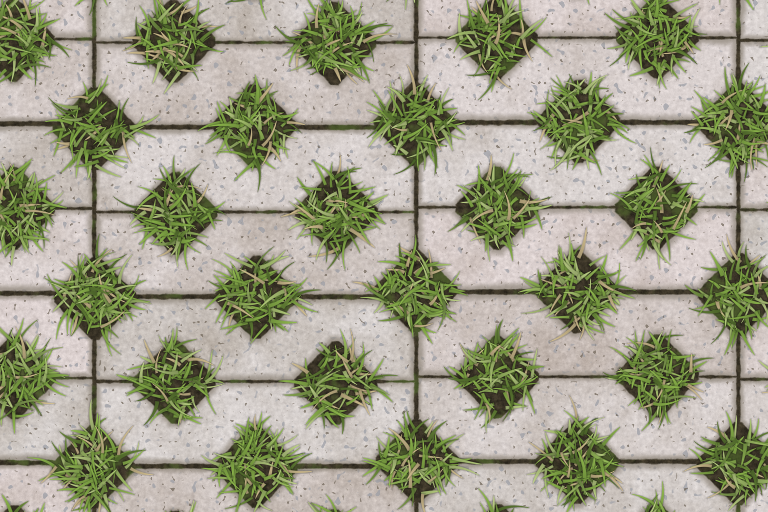
Reproduce this texture procedurally as a Shadertoy shader.

```glsl
const vec2 CELL = vec2(0.3145, 0.1655);    // hole spacing, in canvas heights
const vec2 ORIGIN = vec2(0.184, 0.0957);
const float HOLE_RADIUS = 0.088;
const float GRASS_REACH = 0.145;

const vec3 PALE_STONE = vec3(0.85, 0.83, 0.82);
const vec3 WORN_STONE = vec3(0.65, 0.61, 0.56);
const vec3 SOIL = vec3(0.27, 0.24, 0.18);
const vec3 DARK_GRASS = vec3(0.33, 0.43, 0.18);
const vec3 MID_GRASS = vec3(0.52, 0.67, 0.28);
const vec3 PALE_GRASS = vec3(0.69, 0.76, 0.49);
const vec3 STRAW = vec3(0.76, 0.69, 0.52);

vec3 hash3(vec2 p) {
    vec3 h = fract(p.xyx * vec3(0.1031, 0.1030, 0.0973));
    h += dot(h, h.yxz + 33.33);
    return fract((h.xxy + h.yzz) * h.zyx);
}

float gradientNoise(vec2 p) {
    vec2 i = floor(p), f = fract(p);
    vec2 u = f * f * f * (f * (f * 6.0 - 15.0) + 10.0);
    vec2 e = vec2(1.0, 0.0);
    float a = dot(hash3(i).xy * 2.0 - 1.0, f);
    float b = dot(hash3(i + e.xy).xy * 2.0 - 1.0, f - e.xy);
    float c = dot(hash3(i + e.yx).xy * 2.0 - 1.0, f - e.yx);
    float d = dot(hash3(i + e.xx).xy * 2.0 - 1.0, f - e.xx);
    return mix(mix(a, b, u.x), mix(c, d, u.x), u.y);
}

float fbm(vec2 p) {
    float sum = 0.0, amp = 1.0;
    for (int i = 0; i < 4; i++) {
        sum += amp * gradientNoise(p);
        p = p * 2.1 + 17.3;
        amp *= 0.55;
    }
    return sum;
}

// Each column of blocks is laid slightly higher or lower
float columnShift(float column) {
    return 0.016 * (hash3(vec2(column, 5.0)).x - 0.5);
}

// Nearest hole of one row; alternate rows are staggered by half a cell
vec2 nearestHole(vec2 p, float row) {
    float stagger = 0.5 * mod(row, 2.0);
    return vec2(floor((p.x - ORIGIN.x) / CELL.x - stagger + 0.5) + stagger, row);
}

vec2 holeCentre(vec2 hole) {
    vec2 jitter = 0.006 * (hash3(hole * 2.0 + 40.0).xy - 0.5);
    return ORIGIN + hole * CELL + jitter + vec2(0.0, columnShift(floor(hole.x * 0.5)));
}

float holeDistance(vec2 p, float radius) {
    vec2 a = abs(p);
    return max((a.x + a.y - radius) * 0.707, max(a.x, a.y) - 0.92 * radius);
}

// Distance into a block from its straight joints; every other joint is wide
float jointDistance(vec2 p, float column) {
    vec2 g = (p - ORIGIN - vec2(0.0, columnShift(column))) / CELL;
    float row = floor(g.y + 0.5);
    float halfGap = mix(0.0047, 0.0026, mod(row, 2.0));
    float across = abs(g.x - 2.0 * floor(g.x * 0.5 + 0.5)) * CELL.x - 0.004;
    return min(abs(g.y - row) * CELL.y - halfGap, across);
}

vec3 stoneColour(vec2 p, vec2 block, float inset) {
    vec3 tone = hash3(block + 71.0);
    float stain = fbm(p * 9.0 + tone.xy * 20.0);
    vec3 c = mix(PALE_STONE, WORN_STONE, clamp(0.45 * tone.x * tone.x + 0.5 * stain, 0.0, 1.0));
    c += vec3(0.015, -0.008, -0.005) * tone.y + 0.09 * fbm(p * 110.0);
    // Aggregate chips and small pits
    c = mix(c, vec3(0.60, 0.61, 0.64), 0.7 * smoothstep(0.26, 0.40, gradientNoise(p * 75.0)));
    c = mix(c, vec3(0.43, 0.39, 0.34), 0.7 * smoothstep(0.30, 0.48, gradientNoise(p * 120.0 + 9.0)));
    // Rounded, dirty rim
    float rim = 1.0 - smoothstep(0.0, 0.011 + 0.006 * tone.z, inset + 0.006 * stain);
    return mix(c, WORN_STONE * 0.88, 0.75 * rim);
}

float bladeDistance(vec2 p, vec2 dir, float len, float bend, float halfWidth) {
    vec2 l = vec2(dot(p, dir), dot(p, vec2(-dir.y, dir.x)));
    float t = clamp(l.x / len, 0.0, 1.0);
    l.y -= bend * t * t * len;
    return max(abs(l.y) - halfWidth * sqrt(1.0 - t), max(-l.x, l.x - len));
}

vec3 addTuft(vec3 c, vec2 p, vec2 hole, float px) {
    int count = int(mix(75.0, 125.0, hash3(hole * 2.0 + 9.0).z));
    for (int k = 0; k < count; k++) {
        vec2 seed = hole * 74.0 + float(k) * vec2(1.0, 2.3);
        vec3 a = hash3(seed), b = hash3(seed + 91.7);
        vec2 s = a.xy * 2.0 - 1.0;
        vec2 root = vec2(s.x + s.y, s.x - s.y) * 0.5 * HOLE_RADIUS * 0.86;
        float angle = 6.2832 * a.z;
        vec2 dir = normalize(root / HOLE_RADIUS + 0.75 * vec2(cos(angle), sin(angle)) + vec2(0.0, 0.1));
        float len = mix(0.026, 0.060, b.x);
        float d = bladeDistance(p - root, dir, len, b.y - 0.5, mix(0.0024, 0.0040, b.z));
        vec3 green = mix(DARK_GRASS, MID_GRASS, smoothstep(0.0, 0.55, b.y));
        green = mix(green, PALE_GRASS, smoothstep(0.55, 1.0, fract(b.z * 7.0)));
        green = mix(green, STRAW, step(0.91, fract(b.x * 13.0)));
        green *= 0.85 + 0.25 * clamp(dot(p - root, dir) / len, 0.0, 1.0);
        c *= 1.0 - 0.24 * (1.0 - smoothstep(-0.001, 0.004, d));
        c = mix(c, green, 1.0 - smoothstep(-0.7 * px, 0.7 * px, d));
    }
    return c;
}

void mainImage(out vec4 fragColor, in vec2 fragCoord) {
    float px = 1.0 / iResolution.y;
    vec2 p = fragCoord * px;
    float column = floor((p.x - ORIGIN.x) / (2.0 * CELL.x));
    float gridY = (p.y - ORIGIN.y - columnShift(column)) / CELL.y;
    float row = floor(gridY + 0.5);

    // Blocks with chipped edges, cut by joints and holes
    float inset = jointDistance(p, column);
    for (float j = -1.0; j <= 1.0; j++) {
        vec2 hole = nearestHole(p, row + j);
        inset = min(inset, holeDistance(p - holeCentre(hole), HOLE_RADIUS));
    }
    inset += 0.0025 * fbm(p * 45.0);
    vec3 ground = SOIL * (0.85 + 0.5 * fbm(p * 80.0));
    ground = mix(ground, DARK_GRASS, 0.6 * smoothstep(0.0, 0.4, fbm(p * 14.0)));
    vec3 stone = stoneColour(p, vec2(column, floor(gridY)), inset);
    vec3 c = mix(ground, stone, smoothstep(-px, px, inset));

    // Grass spilling over the rims
    for (float j = 1.0; j >= -1.0; j--) {
        vec2 hole = nearestHole(p, row + j);
        vec2 local = p - holeCentre(hole);
        if (length(local) < GRASS_REACH) c = addTuft(c, local, hole, px);
    }
    fragColor = vec4(clamp(c, 0.0, 1.0), 1.0);
}
```
